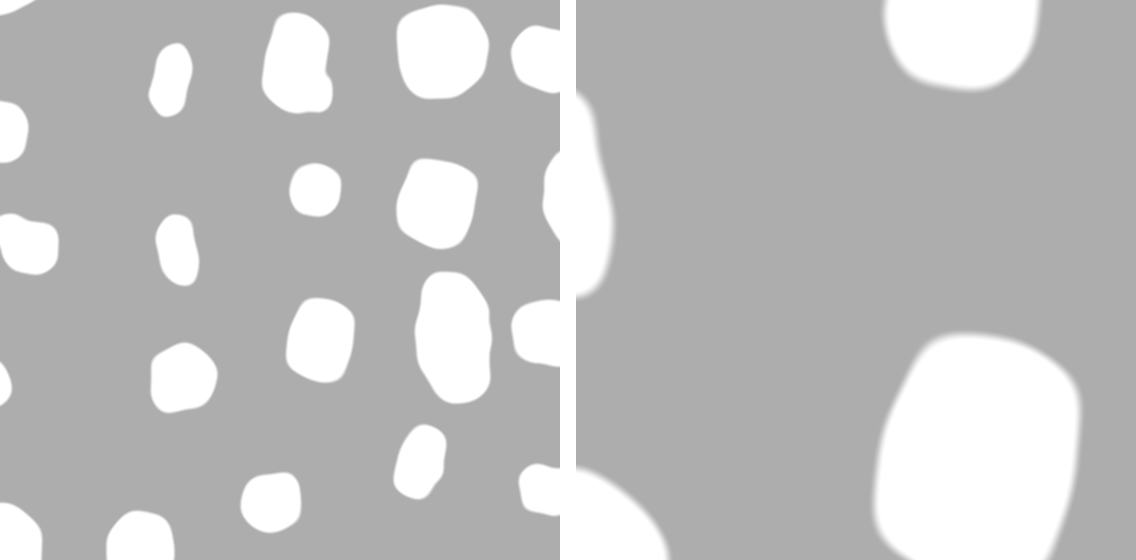
Left: the whole. Right: its middle third, enlarged.
Reproduce this pattern procedurally as a Shadertoy shader.

```glsl
// Soft-edged white pebbles scattered over flat grey.
// Each cell of a staggered grid holds one jittered, squarish ellipse with
// a smaller side lobe; a gentle warp makes the outlines uneven.

#define CELLS 4.0          // grid cells across the canvas
#define RADIUS_MIN 0.18    // pebble radius, in cells
#define RADIUS_MAX 0.36
#define SQUARENESS 2.5     // 2 = ellipse, higher = boxier
#define WARP 0.014         // outline unevenness, in cells
#define EDGE 0.0036        // half width of the soft edge, in canvas units
#define BEAN_SHARE 0.10    // share of pebbles with a large side lobe
#define SEED 7.0
#define GROUND vec3(0.68)
#define PEBBLE vec3(1.0)

float hash(vec2 p) {
    return fract(sin(dot(p + SEED, vec2(127.1, 311.7))) * 43758.5453);
}

vec2 hash2(vec2 p) {
    return vec2(hash(p), hash(p + 41.3));
}

// Approximate distance to a superellipse: value divided by its gradient
float superellipse(vec2 p, vec2 axes) {
    vec2 q = abs(p) / axes + 1e-4;
    vec2 powers = pow(q, vec2(SQUARENESS));
    float f = pow(powers.x + powers.y, 1.0 / SQUARENESS);
    vec2 gradient = pow(q / f, vec2(SQUARENESS - 1.0)) / axes;
    return (f - 1.0) / length(gradient);
}

float smoothMin(float a, float b, float k) {
    float h = max(k - abs(a - b), 0.0) / k;
    return min(a, b) - 0.25 * h * h * k;
}

// Distance to the pebble of one cell; p is relative to the cell corner
float pebble(vec2 p, vec2 cell) {
    float bean = step(1.0 - BEAN_SHARE, hash(cell + 3.7));
    float size = pow(hash(cell + 11.9), 1.5);
    float radius = mix(RADIUS_MIN, RADIUS_MAX, size) * mix(1.0, 0.85, bean);

    // Mostly mild stretch, now and then a long one
    float s = 2.0 * hash(cell + 23.1) - 1.0;
    float stretch = exp(0.08 * s + 0.24 * s * s * s);
    vec2 axes = radius * vec2(stretch, 1.0 / stretch);

    // Jitter only as far as the pebble stays in its cell
    vec2 room = max(0.46 - axes, 0.0);
    p -= 0.5 + room * (2.0 * hash2(cell + 5.3) - 1.0);

    // Uneven outline
    vec2 phase = 6.2832 * hash2(cell + 31.7);
    p += WARP * sin(p.yx * 11.0 + phase);
    p += 0.4 * WARP * sin(p.yx * 23.0 + phase.yx);

    // Small tilt
    float tilt = 0.5 * (hash(cell + 17.3) - 0.5);
    vec2 q = mat2(cos(tilt), sin(tilt), -sin(tilt), cos(tilt)) * p;
    float body = superellipse(q, axes);

    // Side lobe: a slight corner, or the second half of a bean
    float angle = 6.2832 * hash(cell + 47.9);
    float reach = mix(0.52, 0.85, bean);
    vec2 lobeCentre = axes * reach * vec2(cos(angle), sin(angle));
    float lobe = length(q - lobeCentre) - min(axes.x, axes.y) * mix(0.56, 0.68, bean);
    return smoothMin(body, lobe, 0.04);
}

void mainImage(out vec4 fragColor, in vec2 fragCoord) {
    vec2 uv = fragCoord / min(iResolution.x, iResolution.y);
    vec2 p = uv * CELLS + vec2(0.4, 0.0);

    // Nearest pebble among the neighbouring cells
    float d = 1e3;
    for (int i = -1; i <= 1; i++) {
        float column = floor(p.x) + float(i);
        float y = p.y + hash(vec2(column, 91.7));   // stagger the columns
        for (int j = -1; j <= 1; j++) {
            vec2 cell = vec2(column, floor(y) + float(j));
            d = min(d, pebble(vec2(p.x, y) - cell, cell));
        }
    }

    float cover = 1.0 - smoothstep(-EDGE, EDGE, d / CELLS);
    fragColor = vec4(mix(GROUND, PEBBLE, cover), 1.0);
}
```
